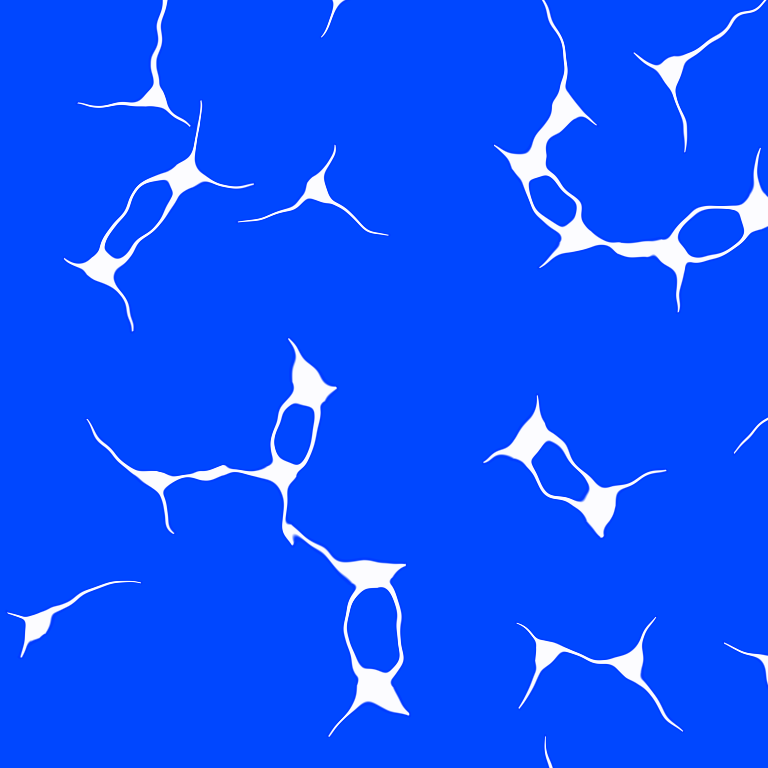
A WebGL 2 fragment shader for this texture:

```glsl
#version 300 es
precision highp float;

uniform vec2 u_resolution;
out vec4 fragColor;

#define CELL 0.285        // spacing of the clusters
#define JITTER 0.5        // scatter of cluster centres, in cells
#define THIN 0.0019       // half width of a strand
#define FLARE 0.0045      // extra half width at a junction
#define WEB 0.021         // reach of the fillets between strands
#define LONE_SHARE 0.22   // clusters with a single junction
#define LOOP_SHARE 0.42   // clusters whose spine splits in two
#define WOBBLE 0.011      // strength of the fine waviness
#define BEND 0.022        // strength of the broad waviness
#define BLUE vec3(0.0, 0.28, 1.0)
#define RIM_BLUE vec3(0.0, 0.23, 1.0)
#define WHITE vec3(0.99, 0.99, 1.0)

vec2 hash2(vec2 p) {
    vec3 q = fract(p.xyx * vec3(0.1031, 0.1030, 0.0973));
    q += dot(q, q.yzx + 33.33);
    return fract((q.xx + q.yz) * q.zy);
}

vec2 direction(float angle) {
    return vec2(cos(angle), sin(angle));
}

float cornerSlope(vec2 corner, vec2 offset) {
    return dot(direction(6.2832 * hash2(corner).x), offset);
}

float gradientNoise(vec2 p) {
    vec2 i = floor(p), f = p - i;
    vec2 u = f * f * f * (f * (f * 6.0 - 15.0) + 10.0);
    vec2 e = vec2(1.0, 0.0);
    return mix(mix(cornerSlope(i, f), cornerSlope(i + e, f - e), u.x),
               mix(cornerSlope(i + e.yx, f - e.yx), cornerSlope(i + 1.0, f - 1.0), u.x), u.y);
}

vec2 noise2(vec2 p) {
    return vec2(gradientNoise(p + 17.0), gradientNoise(p + 91.0));
}

float smoothUnion(float a, float b) {
    float h = max(WEB - abs(a - b), 0.0) / WEB;
    return min(a, b) - h * h * WEB * 0.25;
}

// Bowed strand from a to b, widened by flare.x at a and flare.y at b
float strand(vec2 p, vec2 a, vec2 b, float bow, vec2 flare) {
    float len = length(b - a);
    vec2 along = (b - a) / len;
    vec2 local = vec2(dot(p - a, along), dot(p - a, vec2(-along.y, along.x)));
    float t = clamp(local.x / len, 0.0, 1.0);
    float q = abs(2.0 * t - 1.0);
    float slope = 6.0 * q * q * bow / len;
    vec2 away = vec2(local.x - t * len, local.y - bow * (1.0 - q * q * q));
    float radius = THIN + flare.x * pow(1.0 - t, 5.0) + flare.y * pow(t, 5.0);
    return length(away) / sqrt(1.0 + slope * slope) - radius;
}

// One cluster: a spine or loop with free arms at its junctions
float cluster(vec2 p, vec2 id) {
    vec2 place = hash2(id + 5.3);
    vec2 shape = hash2(id + 41.7);
    vec2 kind = hash2(id + 73.1);
    vec2 center = (id + 0.5 + JITTER * (place - 0.5)) * CELL;
    float angle = 6.2832 * shape.x;
    vec2 halfSpine = direction(angle) * mix(0.055, 0.1, shape.y);
    bool lone = kind.x < LONE_SHARE;
    bool loop = kind.x > 1.0 - LOOP_SHARE;

    float bow = loop ? mix(0.018, 0.04, kind.y) : 0.024 * (kind.y - 0.5);
    vec2 flare = vec2(FLARE, lone ? -0.6 * THIN : FLARE);
    float d = strand(p, center - halfSpine, center + halfSpine, bow, flare);
    if (loop)
        d = smoothUnion(d, strand(p, center - halfSpine, center + halfSpine, -bow, flare));

    for (float end = -1.0; end < 2.0; end += 2.0) {
        if (lone && end > 0.0) continue;
        vec2 node = center + end * halfSpine;
        for (float side = -1.0; side < 2.0; side += 2.0) {
            vec2 vary = hash2(id * 3.0 + vec2(end, side) * 0.7 + 120.0);
            float turn = angle + (end < 0.0 ? 3.1416 : 0.0) + side * mix(0.6, 1.3, vary.x);
            vec2 tip = node + direction(turn) * mix(0.035, 0.11, vary.y);
            float arm = strand(p, node, tip, 0.012 * (vary.x - 0.5), vec2(FLARE, -0.6 * THIN));
            d = smoothUnion(d, arm);
        }
    }
    return d;
}

void main() {
    float scale = min(u_resolution.x, u_resolution.y);
    vec2 p = gl_FragCoord.xy / scale;
    float pixel = 1.0 / scale;

    // Waviness of all strands
    vec2 q = p + BEND * noise2(p * 7.0) + WOBBLE * noise2(p * 24.0);

    // Nearby clusters, webbed together
    vec2 home = floor(q / CELL);
    float d = 1.0;
    for (float y = -1.0; y < 2.0; y++)
        for (float x = -1.0; x < 2.0; x++)
            d = smoothUnion(d, cluster(q, home + vec2(x, y)));

    // Flat ground, faint darker rim, crisp white strands
    float rim = 1.0 - smoothstep(0.0015, 0.003, d);
    vec3 color = mix(BLUE, RIM_BLUE, rim);
    color = mix(WHITE, color, smoothstep(-0.7 * pixel, 0.7 * pixel, d));
    fragColor = vec4(color, 1.0);
}
```
